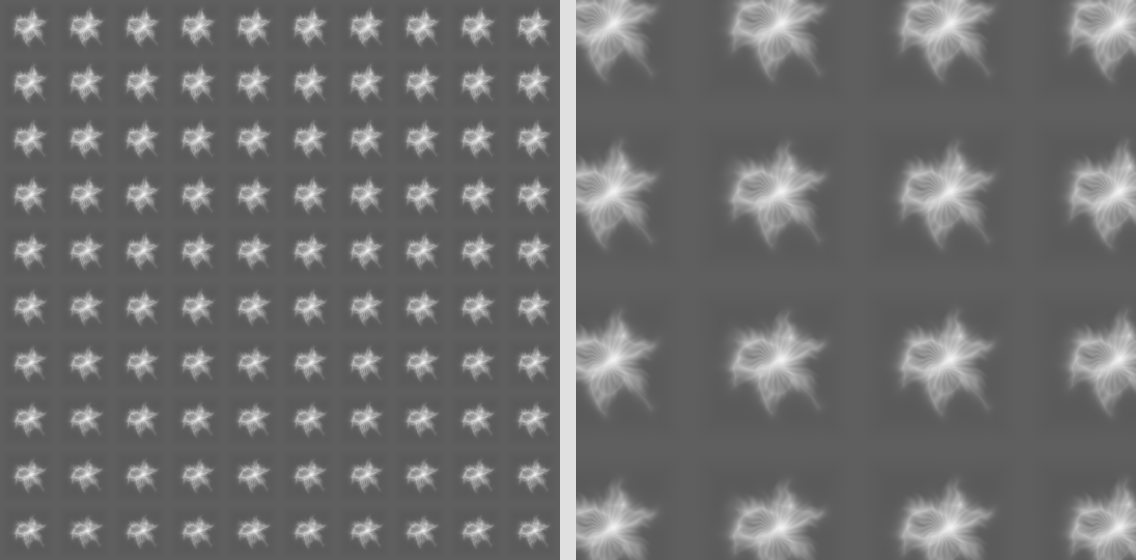
Left: the whole. Right: its middle third, enlarged.
A WebGL 1 fragment shader for this pattern:

```glsl
precision highp float;
// Ten by ten grid of pale smoky star-shaped wisps that slowly change from cell to cell.

uniform vec2 u_resolution;

const float CELLS = 10.0;
const float HALO_GREY = 0.352;
const float BORDER_GREY = 0.374;
const float LIGHT_GREY = 0.97;
const float LOBES = 6.0;
const float LOBE_ANGLE = 0.38;
const float BODY_RADIUS = 0.235;
const float LOBE_DEPTH = 0.052;
const float BODY_DENSITY = 0.34;
const float STRAND_WIDTH = 0.026;
const float WARP = 0.011;
const vec2 CORE = vec2(0.07, 0.03);
const vec2 SHOULDER = vec2(0.12, 0.17);
const vec2 RIGHT_TIP = vec2(0.32, 0.13);
const vec2 FORK = vec2(-0.08, -0.08);
const vec2 RING_CENTRE = vec2(-0.07, 0.05);
const vec2 RING_RADII = vec2(0.135, 0.095);

float hash(vec2 p) {
  return fract(sin(dot(p, vec2(12.99, 78.23))) * 4375.85);
}

mat2 rotation(float angle) {
  float c = cos(angle);
  float s = sin(angle);
  return mat2(c, -s, s, c);
}

// Layered sines bend straight strands into smoke.
vec2 smokeWarp(vec2 p, float phase) {
  vec2 shift = sin(p.yx * 19.0 + vec2(phase, 1.7 - phase));
  shift += 0.6 * sin(p.yx * 43.0 + vec2(2.1, phase * 1.6) + shift);
  return p + WARP * shift;
}

// Glowing bowed filament, fading from a to b.
float strand(vec2 p, vec2 a, vec2 b, float bow) {
  vec2 along = b - a;
  float h = clamp(dot(p - a, along) / dot(along, along), 0.0, 1.0);
  vec2 side = normalize(vec2(-along.y, along.x));
  vec2 nearest = a + along * h + side * bow * 4.0 * h * (1.0 - h);
  float d = length(p - nearest);
  return exp(-d / STRAND_WIDTH) * mix(1.0, 0.4, h);
}

// Translucent six-lobed membrane with streaky edges.
float membrane(vec2 p, float phase) {
  vec2 q = p - vec2(0.03, 0.02);
  float r = length(q);
  float a = atan(q.y, q.x);
  float edge = BODY_RADIUS + LOBE_DEPTH * cos(LOBES * (a - LOBE_ANGLE));
  edge += 0.012 * sin(a * 17.0 + r * 25.0 + phase) + 0.008 * sin(a * 31.0 - phase);
  float streaks = 1.0 + 0.18 * sin(a * 23.0 + 3.0 * sin(r * 22.0 + phase));
  return (1.0 - smoothstep(edge - 0.09, edge + 0.055, r)) * streaks;
}

float ring(vec2 p, vec2 centre, vec2 radii, float tilt) {
  vec2 q = rotation(tilt) * (p - centre) / radii;
  return exp(-abs(length(q) - 1.0) * min(radii.x, radii.y) / STRAND_WIDTH);
}

float wispDensity(vec2 p, float age, float phase) {
  float density = BODY_DENSITY * membrane(p, phase) * mix(1.1, 0.85, age);

  // Bright centre and main ridges
  density += 0.65 * exp(-length(p - CORE) / 0.05);
  density += 0.75 * strand(p, CORE, FORK, -0.02);
  density += 0.65 * strand(p, CORE, SHOULDER, -0.02);
  density += 0.6 * strand(p, CORE, RIGHT_TIP, -0.025);

  // Hollow on the left and a small one below that fades with age
  density += 0.55 * ring(p, RING_CENTRE, RING_RADII * vec2(1.0, mix(1.05, 0.85, age)), 0.35);
  density += mix(0.35, 0.1, age) * ring(p, vec2(0.04, -0.1), vec2(0.08, 0.085), 0.0);

  // Outer spikes
  density += mix(0.5, 0.25, age) * strand(p, SHOULDER, vec2(0.11, 0.33), 0.02);
  density += 0.3 * strand(p, SHOULDER, RIGHT_TIP, -0.03);
  density += 0.3 * strand(p, SHOULDER, vec2(-0.03, 0.23), 0.02);
  density += 0.3 * strand(p, RING_CENTRE + vec2(-0.06, 0.08), vec2(-0.22, 0.15), 0.01);
  density += 0.5 * strand(p, vec2(-0.19, 0.03), vec2(-0.23, -0.14), -0.02);
  density += 0.5 * strand(p, FORK, vec2(0.02, -0.3), -0.03);
  density += 0.4 * strand(p, CORE, vec2(0.3, -0.27), -0.02);
  return density;
}

void main() {
  vec2 uv = gl_FragCoord.xy / u_resolution * CELLS;
  vec2 cell = floor(uv);
  vec2 local = fract(uv) - 0.5;

  // Slow change down the rows, slight change along them
  float age = 1.0 - cell.y / (CELLS - 1.0);
  float phase = 0.9 * age + 0.25 * sin(cell.x * 1.9) + 0.12 * hash(cell);
  vec2 p = local * mix(vec2(1.0), vec2(1.08, 1.13), age);
  p = smokeWarp(p - vec2(0.006 * sin(cell.x * 1.3), 0.0), phase);

  float density = wispDensity(p, age, phase);
  density *= 0.97 + 0.06 * hash(cell + 5.0);

  // Detached haze to the upper left
  vec2 haze = (p - vec2(-0.25, 0.18)) / vec2(0.05, 0.07);
  density += (0.04 + 0.04 * sin(cell.x * 2.1)) * exp(-dot(haze, haze));

  float border = max(abs(local.x), abs(local.y));
  float ground = mix(HALO_GREY, BORDER_GREY, smoothstep(0.28, 0.5, border));
  float grey = mix(ground, LIGHT_GREY, 1.0 - exp(-density));
  gl_FragColor = vec4(vec3(grey), 1.0);
}
```
